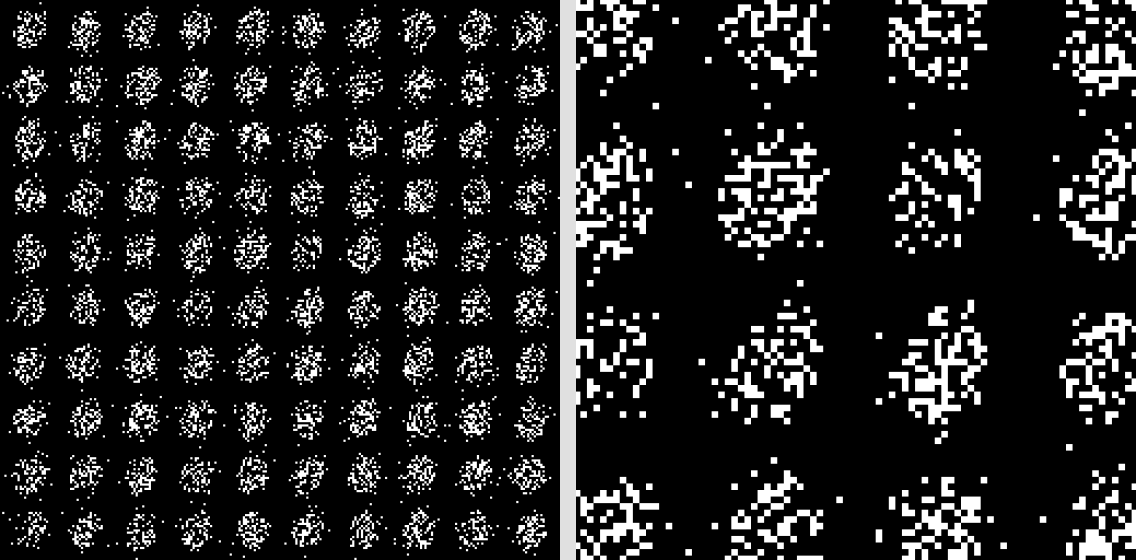
Left, the full canvas; right, a detail of the centre.
A WebGL 2 fragment shader for this pattern:

```glsl
#version 300 es
precision highp float;

uniform vec2 u_resolution;
out vec4 fragColor;

const vec3 BACKGROUND = vec3(0.0);
const vec3 DOT_COLOR = vec3(1.0);

// Lengths are in dots; GRID dots span the canvas.
const float GRID = 256.0;
const float REPEATS = 10.0;
const float PITCH = 25.43;
const vec2 FIRST_CENTER = vec2(13.8, 13.4);
const vec2 CLUSTER_RADIUS = vec2(7.4, 9.0);
const float SLANT = 0.14;
const float CENTER_JITTER = 0.7;
const float SIZE_JITTER = 0.08;
const float CORE_DENSITY = 0.39;
const float DENSITY_JITTER = 0.06;
const vec2 CORE_EDGE = vec2(0.78, 1.14);
const float HALO_DENSITY = 0.06;
const float HALO_FALLOFF = 4.0;
const uint CLUSTER_SEED = 17u;
const uint DOT_SEED = 91u;

// Integer hash giving three values from 0 to 1.
vec3 hash3(ivec2 cell, uint seed) {
    uvec3 v = uvec3(uvec2(cell + 64), seed) * 1664525u + 1013904223u;
    v += v.yzx * v.zxy;
    v ^= v >> 16u;
    v += v.yzx * v.zxy;
    return vec3(v >> 8u) / 16777216.0;
}

// Chance of a dot: a slanted elliptical core with a sparse halo.
float dotChance(vec2 position) {
    vec2 index = floor((position - FIRST_CENTER) / PITCH + 0.5);
    index = clamp(index, 0.0, REPEATS - 1.0);
    vec3 variation = hash3(ivec2(index), CLUSTER_SEED) - 0.5;

    vec2 offset = position - FIRST_CENTER - index * PITCH;
    offset -= CENTER_JITTER * variation.xy;
    offset.x -= SLANT * offset.y;
    vec2 radius = CLUSTER_RADIUS * (1.0 + SIZE_JITTER * variation.yz);
    float reach = length(offset / radius);

    float density = CORE_DENSITY + DENSITY_JITTER * variation.z;
    float core = density * (1.0 - smoothstep(CORE_EDGE.x, CORE_EDGE.y, reach));
    float halo = HALO_DENSITY * exp(-HALO_FALLOFF * max(reach - 1.0, 0.0));
    return max(core, halo);
}

float dotAt(vec2 cell) {
    float threshold = hash3(ivec2(cell), DOT_SEED).x;
    return threshold < dotChance(cell + 0.5) ? 1.0 : 0.0;
}

void main() {
    vec2 position = gl_FragCoord.xy / u_resolution * GRID;
    vec2 pixelSize = GRID / u_resolution;

    // Blend the four nearest square dots by pixel coverage.
    vec2 corner = floor(position - 0.5);
    vec2 toEdge = position - corner - 1.0;
    vec2 blend = clamp(toEdge / pixelSize + 0.5, 0.0, 1.0);
    float lower = mix(dotAt(corner), dotAt(corner + vec2(1.0, 0.0)), blend.x);
    float upper = mix(dotAt(corner + vec2(0.0, 1.0)), dotAt(corner + 1.0), blend.x);
    float coverage = mix(lower, upper, blend.y);

    fragColor = vec4(mix(BACKGROUND, DOT_COLOR, coverage), 1.0);
}
```
